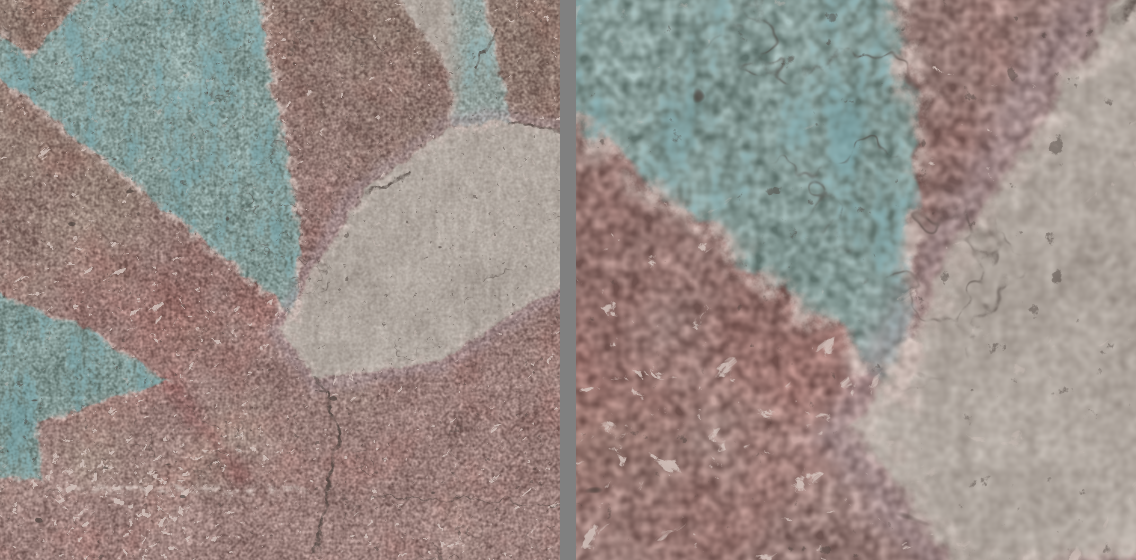
Left, the full canvas; right, a detail of the centre.
Write a Shadertoy shader that draws this texture.

```glsl
// Weathered painted plaster: rose, teal and grey fields with pale rims, chips and cracks.

const vec3 ROSE_DARK = vec3(.43, .33, .315);
const vec3 ROSE_LIGHT = vec3(.77, .66, .64);
const vec3 BROWN_TINT = vec3(.97, 1.02, .98);
const vec3 RED_TINT = vec3(1.04, .92, .91);
const vec3 TEAL_DARK = vec3(.37, .445, .425);
const vec3 TEAL_LIGHT = vec3(.68, .765, .755);
const vec3 TEAL_VIVID = vec3(.45, .64, .67);
const vec3 GREY_DARK = vec3(.54, .5, .47);
const vec3 GREY_LIGHT = vec3(.82, .79, .76);
const vec3 LAVENDER = vec3(.63, .56, .58);
const vec3 CHIP = vec3(.83, .765, .74);
const vec3 CRACK = vec3(.3, .26, .24);
const float GRAIN_SCALE = 105.;
const float EDGE_WARP = .014;
const float EDGE_SOFT = .004;

vec2 hash2(vec2 p) {
    vec3 q = fract(p.xyx * vec3(.1031, .103, .0973));
    q += dot(q, q.yzx + 33.33);
    return fract((q.xx + q.yz) * q.zy);
}

float corner(vec2 i, vec2 f, vec2 o) {
    return dot(hash2(i + o) * 2. - 1., f - o);
}

// Gradient noise, roughly -1 to 1
float noise(vec2 p) {
    vec2 i = floor(p), f = fract(p), e = vec2(0, 1);
    vec2 w = f * f * f * (f * (f * 6. - 15.) + 10.);
    return 1.6 * mix(mix(corner(i, f, e.xx), corner(i, f, e.yx), w.x),
                     mix(corner(i, f, e.xy), corner(i, f, e.yy), w.x), w.y);
}

float fbm(vec2 p) {
    float sum = 0., amp = .6;
    for (int i = 0; i < 5; i++) {
        sum += amp * noise(p);
        p = mat2(1.6, 1.2, -1.2, 1.6) * p + 17.3;
        amp *= .55;
    }
    return sum;
}

// Signed distance to the line a to b, negative on its left
float side(vec2 p, float ax, float ay, float bx, float by) {
    vec2 d = normalize(vec2(bx - ax, by - ay));
    return d.y * (p.x - ax) - d.x * (p.y - ay);
}

float segment(vec2 p, float ax, float ay, float bx, float by) {
    vec2 q = p - vec2(ax, ay), d = vec2(bx - ax, by - ay);
    return length(q - d * clamp(dot(q, d) / dot(d, d), 0., 1.));
}

float fill(float d) { return smoothstep(EDGE_SOFT, -EDGE_SOFT, d); }
float band(float d, float width) { return exp(-d * d / (width * width)); }

float upperTeal(vec2 p) {
    float d = max(side(p, 0., .863, .5, .46), side(p, .531, .47, .535, .6));
    d = max(d, side(p, .535, .6, .462, 1.));
    return max(d, -max(side(p, 0., .945, .05, .895), side(p, .05, .895, .145, 1.)));
}

float lowerTeal(vec2 p) {
    float top = max(side(p, .3, .32, .13, .427), side(p, .13, .427, 0., .473));
    float foot = max(p.x - .072, .145 - p.y);
    return max(top, min(side(p, .08, .25, .3, .32), foot));
}

float greyField(vec2 p) {
    float d = max(side(p, .64, .65, .5, .41), side(p, .8, .77, .64, .65));
    d = max(d, max(side(p, .9, .785, .8, .77), side(p, 1., .765, .9, .785)));
    d = max(d, max(side(p, .5, .41, .57, .32), side(p, .57, .32, .78, .355)));
    return max(d, side(p, .78, .355, 1., .49));
}

float neckField(vec2 p) {
    float left = min(side(p, .715, 1., .8, .875), .805 - p.x);
    return max(max(left, side(p, .91, .79, .88, .93)), .775 - p.y);
}

vec3 ramp(vec3 a, vec3 b, float t) { return mix(a, b, clamp(t, 0., 1.)); }

void mainImage(out vec4 fragColor, in vec2 fragCoord) {
    vec2 p = fragCoord / iResolution.xy;
    vec2 q = p + EDGE_WARP * vec2(fbm(p * 26.), fbm(p * 26. + 60.));
    float grain = noise(p * GRAIN_SCALE) + 1.1 * noise(p * GRAIN_SCALE * 1.8 + 9.);
    grain += .6 * fbm(p * 42. + 5.);
    float mottle = fbm(p * 11.), cloud = fbm(p * 3. + 31.);
    float streak = noise(p * vec2(90, 16));

    // Rose ground, browner at the top and redder in the middle
    float red = band(length((p - vec2(.34, .45)) * vec2(.8, 1.2)), .13);
    vec3 col = ramp(ROSE_DARK, ROSE_LIGHT, .53 + .25 * mottle + .15 * cloud + .36 * grain - .13 * p.y);
    col *= mix(vec3(1), BROWN_TINT, smoothstep(-.3, .5, cloud + p.y - .5));
    col *= ramp(vec3(1), RED_TINT, .7 * red + fbm(p * 9. + 70.));
    col *= 1. - vec3(.05, .14, .13) * band(segment(q, .3, .32, .43, .15), .016);

    // Teal and grey fields
    float upper = upperTeal(q), lower = lowerTeal(q), grey = greyField(q), neck = neckField(q);
    vec3 teal = ramp(TEAL_DARK, TEAL_LIGHT, .4 + .3 * mottle + .15 * p.y + .36 * grain + .15 * streak);
    float vivid = fbm(p * vec2(17, 9) + 12.) + .3 * streak + .2 * grain;
    teal = mix(teal, TEAL_VIVID, .55 * smoothstep(-.1, .5, vivid));
    vec3 stone = ramp(GREY_DARK, GREY_LIGHT, .53 + .2 * mottle + .12 * cloud + .17 * grain + .12 * streak);
    col = mix(col, teal, fill(min(upper, lower)));
    col = mix(col, mix(stone, teal, .75 * smoothstep(.79, .84, q.x)), fill(neck));
    col = mix(col, LAVENDER + .1 * grain, .5 * band(grey - .01, .014));
    col = mix(col, stone, fill(grey));

    // Worn pale rims and the level seam
    float wear = smoothstep(-.3, .3, fbm(p * 50.));
    float rim = max(band(upper - .002, .008), .7 * band(lower, .006));
    rim += .6 * band(grey + .006, .009) + .6 * band(neck, .007);
    rim += band(q.y - .125, .006) * smoothstep(.6, .5, p.x) * smoothstep(.05, .2, p.x);
    col = ramp(col, CHIP - .05 + .08 * grain, .85 * wear * rim);

    // Clustered flaked chips
    float worn = red + band(length((p - vec2(.24, .1)) * vec2(.7, 1.1)), .1);
    worn += .9 * band(segment(p, .49, .98, .53, .72), .035);
    float flakes = fbm(p * vec2(56, 68) + 1.5 * mottle) + .2 * worn + .25 * cloud + .15 * mottle;
    float exposed = 1. - .6 * fill(min(min(upper, lower), min(grey, neck)));
    col = mix(col, CHIP, .85 * exposed * smoothstep(.4, .58, flakes));

    // Long cracks, ragged hairlines and dark pits
    vec2 c = q + .006 * vec2(noise(p * 35.), noise(p * 35. + 8.));
    float crack = min(segment(c, .57, .32, .603, .23), segment(c, .603, .23, .565, 0.));
    crack = min(crack, min(segment(c, .655, .655, .735, .69), segment(c, .91, .785, 1., .765)));
    crack = min(crack, min(segment(c, .85, .88, .885, .95), segment(c, .66, .115, 1., .1) + .002));
    float hair = band(fbm(p * 8. + 44.), .016) * smoothstep(.15, .4, noise(p * 7. + 3.));
    float dark = (.3 + .5 * wear) * smoothstep(.0045, .001, crack) + .45 * wear * hair;
    float pits = noise(mat2(34, 26, -40, 52) * p) + .3 * noise(p * 16. + 2.);
    dark += .7 * smoothstep(.82, .98, pits) + .45 * smoothstep(.42, .62, fbm(p * 75. + 90.));
    col = mix(col, CRACK, clamp(dark, 0., .85));

    fragColor = vec4(col, 1);
}
```
